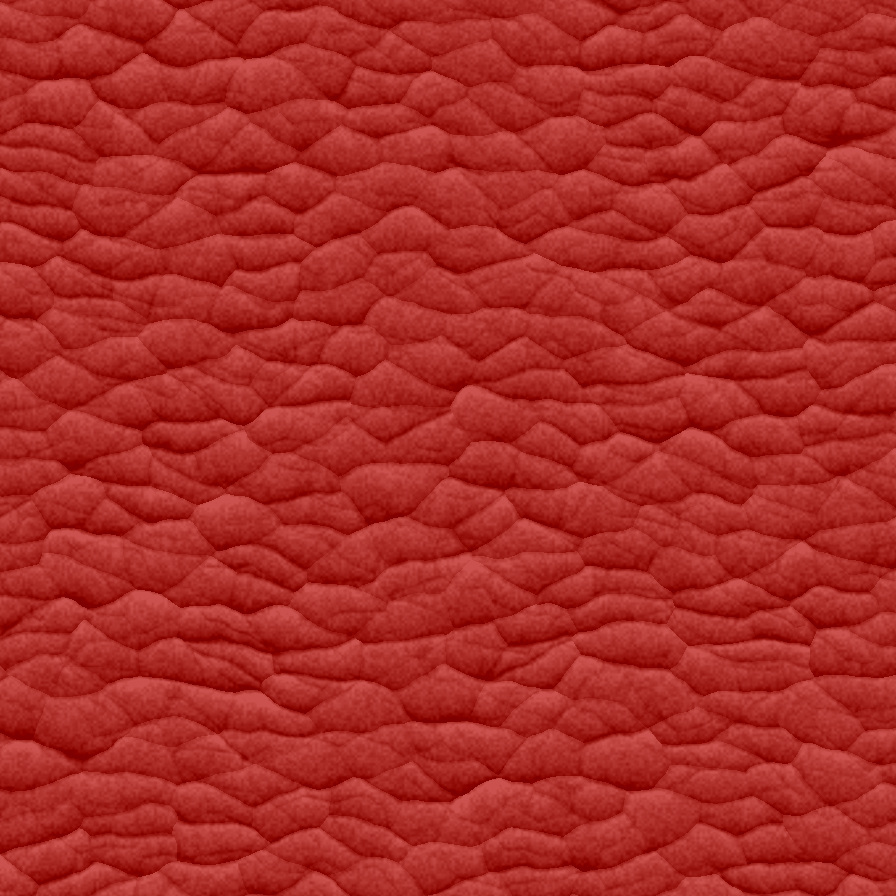
Reproduce this texture procedurally as a WebGL 2 fragment shader.

```glsl
#version 300 es
precision highp float;
// Red grained leather: lens-shaped pebbles lit from above, split by soft creases.

uniform vec2 u_resolution;
out vec4 fragColor;

const vec3 SHADOW_RED = vec3(0.575, 0.055, 0.034);
const vec3 LIGHT_RED = vec3(0.765, 0.285, 0.268);
const vec2 PEBBLE_COUNT = vec2(10.0, 31.0);  // columns and staggered rows
const vec2 WRINKLE_COUNT = vec2(14.0, 27.0); // finer facets inside the pebbles
const float ROW_SQUEEZE = 0.58;              // interlocks rows into diamonds
const float PEBBLE_BEVEL = 0.0135;           // reach of the rounded flanks
const float WRINKLE_BEVEL = 0.007;
const float CREASE_WIDTH = 0.0031;
const float WRINKLE_WIDTH = 0.0024;
const float SITE_JITTER = 0.85;
const float SIDE_CREASE = 0.36;              // strength of steep creases
const float BASE_LIGHT = 0.585;
const float PEBBLE_RELIEF = 0.44;
const float CREASE_DEPTH = 0.6;
const float WRINKLE_RELIEF = 0.22;
const float WRINKLE_DEPTH = 0.3;
const float GRAIN_AMOUNT = 0.6;

vec2 hash2(vec2 p) {
    vec3 q = fract(vec3(p.xyx) * vec3(0.1031, 0.1030, 0.0973));
    q += dot(q, q.yzx + 33.33);
    return fract((q.xx + q.yz) * q.zy);
}

float valueNoise(vec2 p) {
    vec2 i = floor(p), f = fract(p);
    f = f * f * (3.0 - 2.0 * f);
    float low = mix(hash2(i).x, hash2(i + vec2(1, 0)).x, f.x);
    float high = mix(hash2(i + vec2(0, 1)).x, hash2(i + vec2(1, 1)).x, f.x);
    return mix(low, high, f.y);
}

// Jittered site of a cell, with alternate rows staggered and squeezed together.
vec2 siteOf(vec2 cell) {
    float stagger = 0.5 * mod(cell.y, 2.0) - 0.25;
    vec2 site = cell + 0.5 + vec2(stagger, 0.0) + SITE_JITTER * (hash2(cell + 57.0) - 0.5);
    return site * vec2(1.0, ROW_SQUEEZE);
}

// Cellular relief: x = upward-facing slope, y = crease darkness.
vec2 cellRelief(vec2 p, vec2 count, float bevel, float creaseWidth) {
    vec2 base = floor(p * count);
    vec2 metric = count * vec2(1.0, ROW_SQUEEZE);
    vec2 q = p * metric;
    vec2 home = base, homeSite = q;
    float nearest = 1e3;
    for (int y = -2; y <= 2; y++)
    for (int x = -2; x <= 2; x++) {
        vec2 cell = base + vec2(x, y);
        vec2 site = siteOf(cell);
        float d = dot(site - q, site - q);
        if (d < nearest) {
            nearest = d;
            home = cell;
            homeSite = site;
        }
    }

    // Every border adds its rounded flank; the strongest crease wins.
    float slope = 0.0, crease = 0.0;
    for (int y = -3; y <= 3; y++)
    for (int x = -2; x <= 2; x++) {
        if (x == 0 && y == 0) continue;
        vec2 cell = home + vec2(x, y);
        vec2 site = siteOf(cell);
        vec2 across = site - homeSite;
        vec2 normal = across * metric;
        float len = max(length(normal), 1e-3);
        float d = max(dot(0.5 * (site + homeSite) - q, across) / len, 0.0);
        float up = normal.y / len;
        float strength = mix(SIDE_CREASE, 1.0, up * up * up * up);
        strength *= mix(0.35, 1.15, hash2(home + cell + 11.0).x);
        float groove = exp(-d * d / (creaseWidth * creaseWidth));
        slope += up * strength * exp(-d / bevel) * (1.0 - groove);
        crease = max(crease, strength * groove);
    }
    return vec2(slope, crease);
}

// Layered sines bend the rows; a little noise roughens the borders.
vec2 warp(vec2 p) {
    vec2 bend = vec2(0.009, 0.010) * sin(p.yx * vec2(17.0, 11.0) + p * 5.0 + vec2(0.7, 2.1));
    bend += vec2(0.005, 0.004) * sin(p.yx * vec2(41.0, 29.0) - p * 13.0 + vec2(4.2, 1.3));
    bend += vec2(0.002, 0.0018) * sin(p.yx * vec2(97.0, 83.0) + p * 31.0);
    vec2 rough = vec2(valueNoise(p * 65.0), valueNoise(p * 65.0 + 40.0)) - 0.5;
    return p + bend + 0.004 * rough;
}

void main() {
    vec2 p = gl_FragCoord.xy / u_resolution.y;
    vec2 w = warp(p) + 2.0;

    vec2 pebble = cellRelief(w, PEBBLE_COUNT, PEBBLE_BEVEL, CREASE_WIDTH);
    vec2 sheared = w + vec2(0.15 * w.y, 0.08 * w.x) + 3.0;
    vec2 wrinkle = cellRelief(sheared, WRINKLE_COUNT, WRINKLE_BEVEL, WRINKLE_WIDTH);

    // Fine matte grain and a faint mottling.
    float grain = 0.6 * valueNoise(p * 340.0) + 0.4 * valueNoise(p * 190.0 + 9.0) - 0.5;
    float mottle = valueNoise(p * 38.0 + 5.0) - 0.5;

    float light = BASE_LIGHT;
    light += PEBBLE_RELIEF * pebble.x - CREASE_DEPTH * pebble.y;
    light += WRINKLE_RELIEF * wrinkle.x - WRINKLE_DEPTH * wrinkle.y;
    light += GRAIN_AMOUNT * grain + 0.12 * mottle;

    vec3 colour = mix(SHADOW_RED, LIGHT_RED, clamp(light, -0.4, 1.15));
    fragColor = vec4(max(colour, 0.0), 1.0);
}
```
